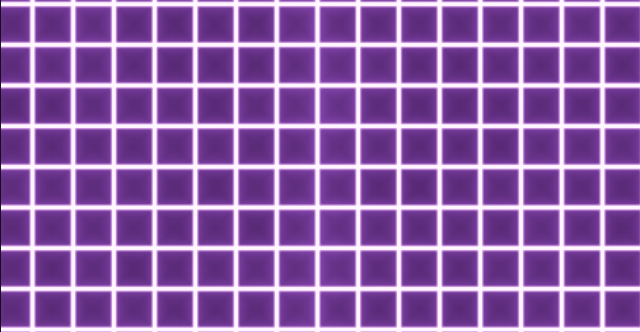
Reproduce this pattern procedurally as a Shadertoy shader.

```glsl
// A glowing white grid over violet tiles that darken toward their centres.
// Distance to the nearest grid line drives the colour ramp; a cell hash and
// layered sines vary the tiles, and a soft sheen lights the middle column.

float cellHash(vec2 cell) {
    return fract(sin(dot(cell, vec2(41.3, 289.1))) * 4375.5);
}

// Minimum with a rounded join, so the glow fills the crossings
float smoothMin(float a, float b, float k) {
    float h = max(k - abs(a - b), 0.0) / k;
    return min(a, b) - 0.25 * k * h * h;
}

// Slow drift in brightness over the whole sheet
float drift(vec2 p) {
    return 0.5 * sin(p.x * 1.1 + 0.6 * sin(p.y * 0.9))
         + 0.3 * sin(p.y * 1.7 - p.x * 0.5 + 2.0)
         + 0.2 * sin(p.x * 3.1 + p.y * 2.3);
}

// Faint woven threads inside the tiles
float weave(vec2 p) {
    vec2 threads = sin(p * 53.0) * sin(p * 31.0 + 1.0);
    return 0.5 * (threads.x + threads.y);
}

void mainImage(out vec4 fragColor, in vec2 fragCoord) {
    vec2 uv = fragCoord / iResolution.xy;

    // Grid lines lie on whole numbers
    vec2 grid = uv * vec2(15.72, 8.163) - vec2(0.798, 0.061);
    vec2 cell = floor(grid);
    vec2 lineDist = 0.5 - abs(fract(grid) - 0.5);
    float d = smoothMin(lineDist.x, lineDist.y, 0.05);

    // Tile body: violet rim falling to a dark centre
    float rim = exp(-6.0 * max(d - 0.08, 0.0));
    float sheen = exp(-pow((uv.x - 0.5) / 0.045, 2.0));
    float light = rim + 0.3 * sheen + 0.08 * drift(grid)
                + 0.14 * (cellHash(cell) - 0.5) + 0.05 * weave(grid);
    vec3 color = mix(vec3(0.345, 0.16, 0.46), vec3(0.47, 0.24, 0.62), clamp(light, -0.1, 1.15));

    // Lilac halo, then the white core
    color = mix(color, vec3(0.82, 0.62, 0.89), 1.0 - smoothstep(0.045, 0.105, d));
    color = mix(color, vec3(1.0, 0.965, 1.0), 1.0 - smoothstep(0.028, 0.06, d));

    // Thin dark border on the left
    color = mix(vec3(0.08, 0.04, 0.1), color, smoothstep(0.0006, 0.0022, uv.x));

    fragColor = vec4(color, 1.0);
}
```
